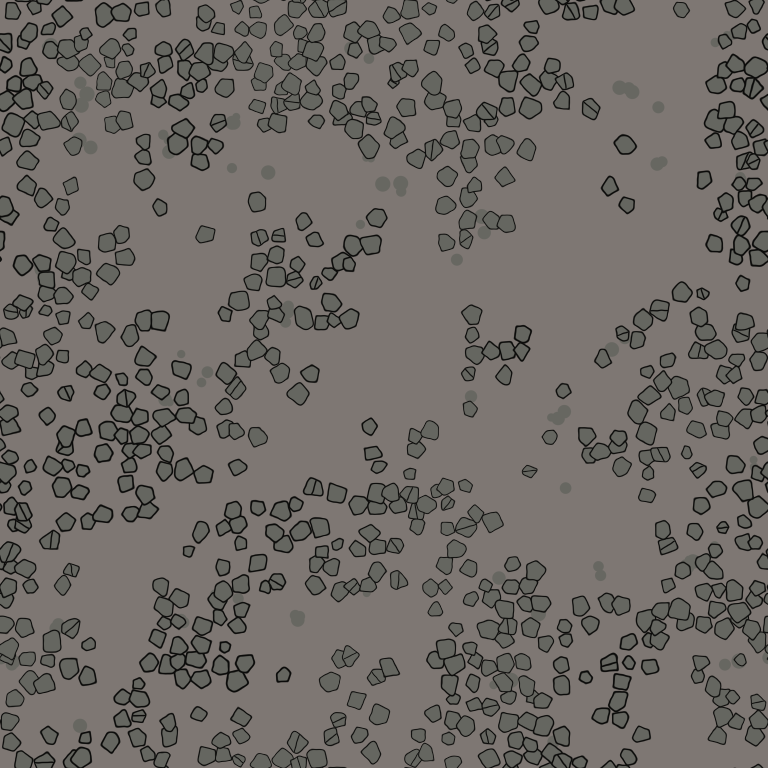
Give the GLSL for this texture, as a Shadertoy shader.

```glsl
// Loose clusters of small inked pebbles scattered over flat warm grey ground.
// Pebbles are rounded random polygons on a jittered grid, thinned by noise and
// painted in row order so that neighbours overlap; plain round stains lie below.

const float TAU = 6.2831853;
const float PEBBLE_CELLS = 40.0;
const float STAIN_CELLS = 12.0;
const vec3 GROUND = vec3(0.494, 0.468, 0.452);
const vec3 PEBBLE = vec3(0.396, 0.400, 0.376);
const vec3 STAIN = vec3(0.405, 0.402, 0.380);
const vec3 INK = vec3(0.045, 0.045, 0.040);

vec3 hash3(vec2 cell, float seed) {
    vec2 p = cell + seed * vec2(17.3, 41.7);
    vec3 q = fract(p.xyx * vec3(0.1031, 0.1030, 0.0973));
    q += dot(q, q.yxz + 33.33);
    return fract((q.xxy + q.yzz) * q.zyx);
}

// Value noise that repeats after the given number of lattice cells.
float noise(vec2 p, float period, float seed) {
    vec2 i = floor(p), f = fract(p);
    f = f * f * (3.0 - 2.0 * f);
    float a = hash3(mod(i, period), seed).x;
    float b = hash3(mod(i + vec2(1, 0), period), seed).x;
    float c = hash3(mod(i + vec2(0, 1), period), seed).x;
    float d = hash3(mod(i + vec2(1, 1), period), seed).x;
    return mix(mix(a, b, f.x), mix(c, d, f.x), f.y);
}

float smoothMax(float a, float b, float k) {
    float h = max(k - abs(a - b), 0.0) / k;
    return max(a, b) + 0.25 * k * h * h;
}

vec2 direction(float angle) {
    return vec2(cos(angle), sin(angle));
}

// Chance of finding a pebble at a place on the canvas.
float clusterDensity(vec2 uv) {
    float n = 0.6 * noise(uv * 8.0, 8.0, 1.0) + 0.4 * noise(uv * 15.0, 15.0, 2.0);
    return 0.04 + 0.68 * smoothstep(0.40, 0.58, n);
}

// Rounded convex polygon with four to six uneven sides.
float pebbleDistance(vec2 p, float radius, vec2 id) {
    vec3 shape = hash3(id, 3.0);
    float sides = 4.0 + floor(3.0 * shape.x);
    float d = length(p) - 1.35 * radius;
    for (float k = 0.0; k < sides; k++) {
        vec3 r = hash3(id, 4.0 + k);
        float angle = TAU * (shape.y + (k + 0.55 * (r.x - 0.5)) / sides);
        float side = dot(p, direction(angle)) - radius * mix(0.78, 1.18, r.y);
        d = smoothMax(d, side, 0.22 * radius);
    }
    return d;
}

// Distance to the nearest clump of one to three discs.
float stainDistance(vec2 uv) {
    vec2 home = floor(uv * STAIN_CELLS);
    float d = 1.0;
    for (int y = -1; y <= 1; y++)
    for (int x = -1; x <= 1; x++) {
        vec2 cell = home + vec2(x, y);
        vec2 id = mod(cell, STAIN_CELLS);
        vec3 r = hash3(id, 20.0);
        if (r.z > 0.36) continue;
        vec2 centre = (cell + 0.5 + 0.8 * (r.xy - 0.5)) / STAIN_CELLS;
        float discs = 1.0 + floor(3.0 * hash3(id, 21.0).x);
        for (float k = 0.0; k < discs; k++) {
            vec3 s = hash3(id, 22.0 + k);
            vec2 offset = 0.018 * s.x * direction(TAU * s.y);
            d = min(d, length(uv - centre - offset) - mix(0.005, 0.010, s.z));
        }
    }
    return d;
}

vec3 paintPebbles(vec3 color, vec2 uv, float blur) {
    vec2 home = floor(uv * PEBBLE_CELLS);
    float wobble = 0.0009 * (noise(uv * 180.0, 180.0, 30.0) - 0.5);
    for (int y = -1; y <= 1; y++)
    for (int x = -1; x <= 1; x++) {
        vec2 cell = home + vec2(x, y);
        vec2 id = mod(cell, PEBBLE_CELLS);
        vec3 r = hash3(id, 31.0);
        vec2 place = id / PEBBLE_CELLS;
        if (r.z > clusterDensity(place)) continue;

        vec3 s = hash3(id, 32.0);
        vec2 p = uv - (cell + 0.5 + 0.66 * (r.xy - 0.5)) / PEBBLE_CELLS;
        float d = pebbleDistance(p, mix(0.0064, 0.0118, sqrt(s.x)), id) + wobble;

        // Outline, and a crack across a few of the pebbles.
        float line = abs(d);
        if (s.y < 0.10) line = min(line, max(abs(dot(p, direction(TAU * s.z)) + wobble), d));
        float weight = mix(0.0005, 0.0012, noise(place * 9.0, 9.0, 33.0));
        color = mix(color, PEBBLE, 1.0 - smoothstep(-blur, blur, d));
        color = mix(color, INK, 1.0 - smoothstep(weight - blur, weight + blur, line));
    }
    return color;
}

void mainImage(out vec4 fragColor, in vec2 fragCoord) {
    vec2 uv = fragCoord / iResolution.y;
    float blur = 0.7 / iResolution.y;
    float stain = 1.0 - smoothstep(-blur, blur, stainDistance(uv));
    vec3 color = mix(GROUND, STAIN, stain);
    fragColor = vec4(paintPebbles(color, uv, blur), 1.0);
}
```
